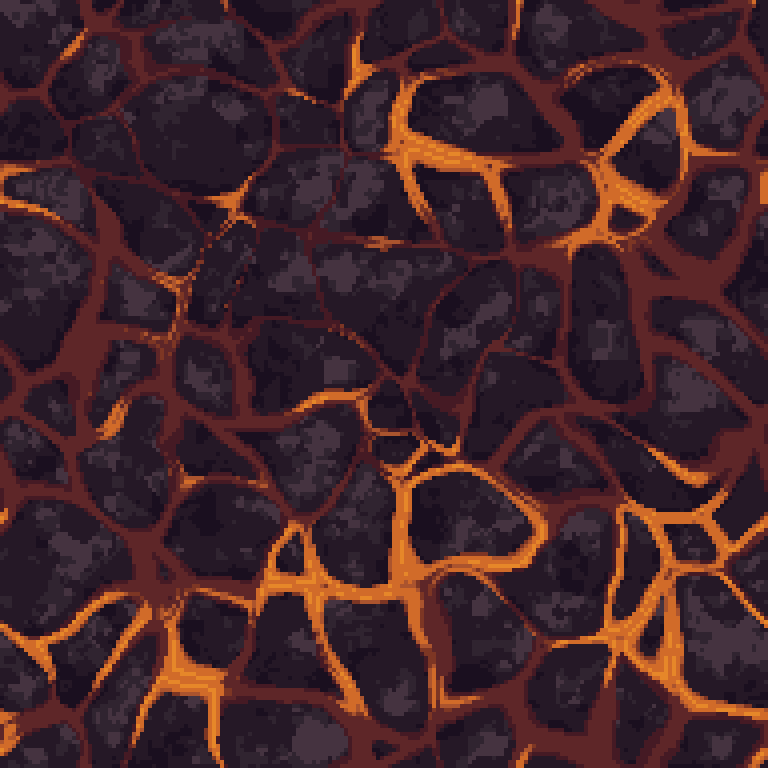
Write a Shadertoy shader that draws this texture.

```glsl
// Tiling pixel-art lava field: dark faceted rocks parted by red channels with glowing orange veins.

const float TAU = 6.2831853;

vec2 hash2(vec2 c) {
    vec3 q = fract(c.xyx * vec3(0.1031, 0.1030, 0.0973));
    q += dot(q, q.yzx + 33.33);
    return fract((q.xx + q.yz) * q.zy);
}

// Layered sines with whole-number frequencies up to f: wraps, roughly unit variance.
float waves(vec2 p, float f, float seed) {
    float sum = 0.0;
    for (float i = 1.0; i < 7.0; i++) {
        vec2 h = hash2(vec2(i * 7.0, seed * 13.0));
        vec2 k = floor(h * (2.0 * f + 1.0)) - f;
        sum += sin(TAU * (dot(k, p) + hash2(vec2(seed, i)).x));
    }
    return sum / 1.73;
}

// Random tone of the nearest cell in a wrapped n by n grid.
float facet(vec2 p, float n) {
    p *= n;
    float nearest = 9.0, tone = 0.0;
    for (int j = -1; j <= 1; j++)
    for (int i = -1; i <= 1; i++) {
        vec2 cell = floor(p) + vec2(i, j);
        vec2 id = mod(cell, n);
        vec2 r = cell + hash2(id + 5.0) - p;
        if (dot(r, r) < nearest) {
            nearest = dot(r, r);
            tone = hash2(id + 71.0).x;
        }
    }
    return tone;
}

// Centre offset (xy) and size weight (z) of one rock.
vec3 rockSeed(vec2 cell, vec2 p, float n) {
    vec2 id = mod(cell, n);
    float weight = 0.5 * smoothstep(0.1, 0.9, hash2(id + 37.0).x);
    return vec3(cell + 0.1 + 0.8 * hash2(id) - p, weight);
}

// Weighted cells: x = rounded distance to the border, y = cell hash, zw = offset from centre.
vec4 rocks(vec2 p, float n) {
    p *= n;
    vec2 base = floor(p), home = base;
    vec3 own = vec3(0.0);
    float best = 99.0;
    for (int j = -2; j <= 2; j++)
    for (int i = -2; i <= 2; i++) {
        vec2 cell = base + vec2(i, j);
        vec3 s = rockSeed(cell, p, n);
        float power = dot(s.xy, s.xy) - s.z;
        if (power < best) { best = power; own = s; home = cell; }
    }
    float sum = 0.0;
    for (int j = -2; j <= 2; j++)
    for (int i = -2; i <= 2; i++) {
        vec2 cell = base + vec2(i, j);
        if (cell == home) continue;
        vec3 s = rockSeed(cell, p, n);
        float power = dot(s.xy, s.xy) - s.z;
        sum += exp(-22.0 * (power - best) / (2.0 * length(s.xy - own.xy)));
    }
    return vec4(-log(sum) / 22.0, hash2(mod(home, n) + 19.0).y, -own.xy);
}

void mainImage(out vec4 fragColor, in vec2 fragCoord) {
    // Chunky pixels
    vec2 p = (floor(fragCoord / iResolution.xy * 192.0) + 0.5) / 192.0;

    // Bent, ragged rock outlines
    vec2 bend = 0.017 * vec2(waves(p, 4.0, 1.0), waves(p, 4.0, 2.0));
    vec2 ragged = 0.0025 * vec2(waves(p, 17.0, 3.0), waves(p, 17.0, 4.0));
    vec4 rock = rocks(p + bend + ragged, 9.0);
    float gap = max(0.015, 0.085 + 0.035 * waves(p, 3.0, 5.0));
    float depth = rock.x - gap;

    // Lava channel with a darker bank
    float bank = 0.04 + 0.015 * waves(p, 12.0, 6.0);
    vec3 color = depth > -bank ? vec3(0.27, 0.10, 0.14) : vec3(0.37, 0.15, 0.155);

    // Rock facets, lit from the upper right and darker at the rim
    if (depth > 0.0) {
        float tone = 0.55 * facet(p + ragged, 26.0) + 0.35 * facet(p, 66.0)
                   + 0.11 * waves(p, 9.0, 7.0)
                   + 0.25 * dot(rock.zw, vec2(0.5, 0.8))
                   + 0.2 * smoothstep(0.0, 0.22, depth) - 0.12;
        color = vec3(0.145, 0.095, 0.15);
        if (tone < 0.17) color = vec3(0.10, 0.06, 0.12);
        if (tone > 0.60) color = vec3(0.19, 0.14, 0.19);
        if (tone > 0.74) color = vec3(0.27, 0.20, 0.25);
    }

    // Glowing veins hugging one side of some channels
    float heat = waves(p, 4.0, 8.0) + 0.25 * waves(p, 11.0, 9.0);
    float width = 0.085 * smoothstep(-0.3, 1.0, heat) * step(0.4, rock.y);
    float glow = width - abs(rock.x - 0.04);
    if (glow > 0.0) color = vec3(0.49, 0.21, 0.14);
    if (glow > 0.012) color = vec3(0.67, 0.33, 0.18);
    if (glow > 0.026) color = vec3(0.82, 0.42, 0.16);
    if (glow > 0.072) color = vec3(0.90, 0.53, 0.16);

    fragColor = vec4(color, 1.0);
}
```
